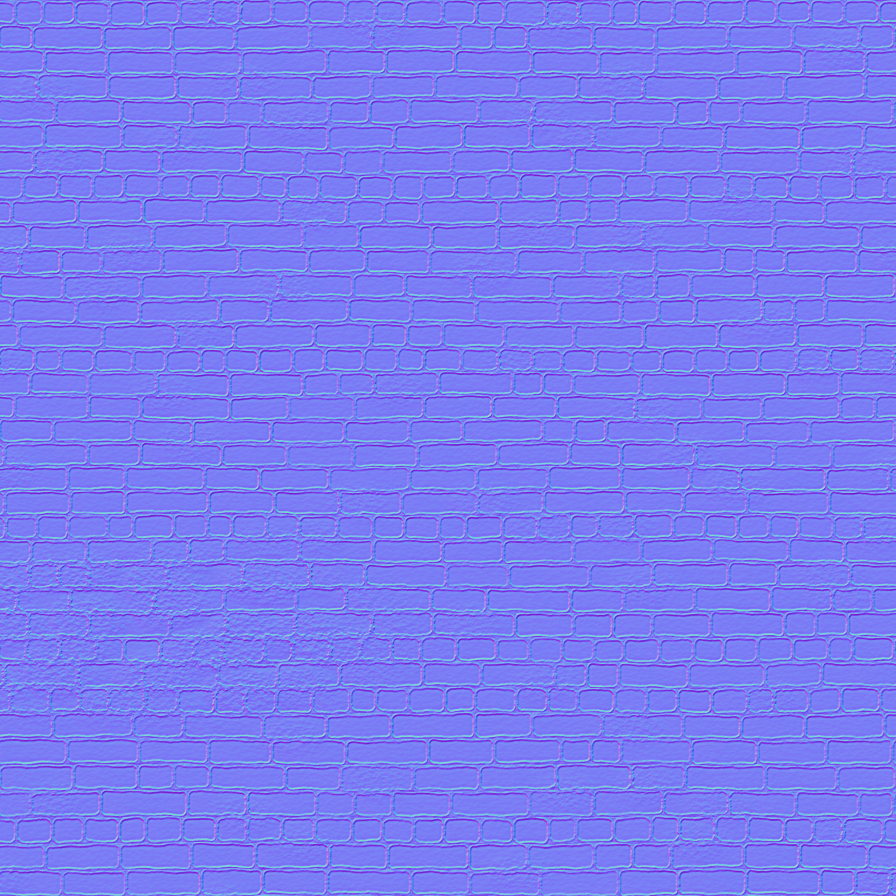
This texture map is drawn by a WebGL 2 fragment shader. Its source:

```glsl
#version 300 es
precision highp float;

uniform vec2 u_resolution;
out vec4 fragColor;

float hash(vec2 p) {
    vec3 q = fract(vec3(p.xyx) * 0.1031);
    q += dot(q, q.yzx + 33.33);
    return fract((q.x + q.y) * q.z);
}

// Distance to the nearest scattered point, tiling over the canvas
float cellular(vec2 p, vec2 scale) {
    p *= scale;
    vec2 cell = floor(p);
    float nearest = 2.0;
    for (int y = -1; y <= 1; y++) {
        for (int x = -1; x <= 1; x++) {
            vec2 c = cell + vec2(x, y);
            vec2 id = mod(c, scale);
            vec2 point = c + vec2(hash(id + 3.7), hash(id + 71.3));
            nearest = min(nearest, length(p - point));
        }
    }
    return nearest;
}

// Uneven position of a vertical joint, in brick widths
float joint(float i, float row, float count) {
    return i + 0.3 * (hash(vec2(mod(i, count), row + 40.0)) - 0.5);
}

float isHeaderRow(float row) {
    bool regular = mod(row, 7.0) < 0.5 && row > 0.5;
    return regular || row == 2.0 || row == 9.0 ? 1.0 : 0.0;
}

// Smeared mortar: one broken area low on the left and small patches elsewhere
float smear(vec2 p) {
    float blotch = cellular(p, vec2(13.0, 24.0));
    float large = 1.0 - smoothstep(0.6, 1.1, length((p - vec2(0.16, 0.29)) / vec2(0.34, 0.11)));
    float small = 1.0 - smoothstep(0.1, 0.3, cellular(p + 0.2, vec2(6.0, 11.0)));
    return max(large * (1.0 - smoothstep(0.35, 0.8, blotch)), 0.5 * small);
}

float wallHeight(vec2 p) {
    float patchy = smear(p);
    float grain = cellular(p, vec2(130.0, 220.0)) + 0.5 * cellular(p + 0.37, vec2(270.0, 390.0));

    // Courses sag slightly and are not quite level
    vec2 q = p;
    q.y -= 0.011 * max(0.0, sin(5.2 * p.y));
    q.y += 0.0009 * sin(p.x * 12.566 + p.y * 19.0) + 0.0005 * sin(p.x * 56.55 + p.y * 90.0);
    float row = mod(floor(q.y * 36.0), 36.0);
    float header = isHeaderRow(row);
    float count = mix(13.0, 27.0, header);

    // Find the joints on both sides
    float x = q.x * count + hash(vec2(row, 8.0)) + 0.5 * mod(row, 2.0);
    float i = floor(x);
    if (x < joint(i, row, count)) i -= 1.0;
    else if (x > joint(i + 1.0, row, count)) i += 1.0;
    float left = joint(i, row, count);
    float right = joint(i + 1.0, row, count);
    vec2 id = vec2(mod(i, count), row);

    // Some long bricks are replaced by two short ones
    if (header < 0.5 && hash(id + 17.0) < 0.1) {
        float middle = 0.5 * (left + right);
        if (x < middle) right = middle;
        else left = middle;
        id.x += x < middle ? 0.0 : 50.0;
    }

    // Rounded brick with a tilt and wavering edges
    float variation = hash(id + 5.0);
    vec2 local = vec2((x - 0.5 * (left + right)) / count, (fract(q.y * 36.0) - 0.5) / 36.0);
    local.y += 0.03 * (hash(id + 29.0) - 0.5) * local.x;
    local.y += 0.0005 * sin(local.x * 190.0 + variation * 40.0);
    vec2 halfSize = vec2(0.5 * (right - left) / count - 0.0018, 0.0105 + 0.0012 * variation);
    float radius = 0.0045 + 0.001 * header;
    vec2 corner = abs(local) - halfSize + radius;
    float d = length(max(corner, 0.0)) + min(max(corner.x, corner.y), 0.0) - radius;
    d += 0.0007 * (grain - 0.65) * (0.8 + 3.0 * patchy);

    // Raised rim, sharp groove around the brick, mortar swelling up between grooves
    float brick = 1.0 - smoothstep(-0.0011, 0.0011, d);
    float face = smoothstep(0.0008, 0.0042, -d);
    float mortar = smoothstep(0.0007, 0.0028, d);
    float profile = brick - 0.24 * face + 0.75 * mortar;

    // Faded bricks and edges, rough mortar, nearly smooth faces
    float relief = 0.00105 + 0.0004 * variation;
    relief *= 0.85 + 0.25 * sin(p.x * 69.1 + row * 2.4);
    relief *= hash(id + 61.0) < 0.05 ? 0.5 : 1.0;
    relief *= 1.0 - 0.6 * patchy;
    float roughness = mix(0.0008, 0.0002, brick) + 0.0006 * patchy;
    return relief * profile - roughness * grain;
}

void main() {
    vec2 uv = gl_FragCoord.xy / u_resolution;
    vec2 stepX = vec2(0.0008, 0.0);
    vec2 stepY = stepX.yx;

    // Slope of the relief
    vec2 slope = vec2(wallHeight(uv + stepX) - wallHeight(uv - stepX),
                      wallHeight(uv + stepY) - wallHeight(uv - stepY)) / 0.0016;
    vec3 normal = normalize(vec3(-0.6 * slope.x, slope.y, 1.0));

    // Encode the normal with green pointing down
    fragColor = vec4(vec3(0.48, 0.49, 0.47) + vec3(0.5, 0.5, 0.49) * normal, 1.0);
}
```
